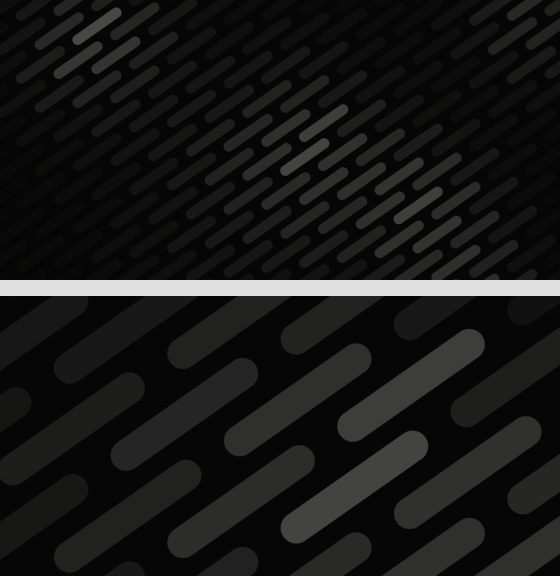
Top, the full canvas; bottom, a detail of the centre.
Reproduce this pattern procedurally as a WebGL 1 fragment shader.

```glsl
precision highp float;
// Slanted rounded bars on a skewed lattice, lit by soft pools of grey light on black.

uniform vec2 u_resolution;

// Lengths are in canvas heights.
const vec2 ORIGIN = vec2(0.3464, 0.9063);
const vec2 STEP_ACROSS = vec2(0.1349, 0.0173);
const vec2 STEP_DOWN = vec2(-0.0674, -0.1211);
const vec2 HALF_BAR = vec2(0.0692, 0.0486);
const float BAR_RADIUS = 0.0186;
const float BACKGROUND = 0.023;
const float FAINTEST_BAR = 0.031;

float hash(vec2 cell) {
  return fract(sin(dot(cell, vec2(12.99, 78.23))) * 437.58);
}

float cross2(vec2 a, vec2 b) {
  return a.x * b.y - a.y * b.x;
}

// Lattice coordinates of a point along the two step vectors.
vec2 toLattice(vec2 p, vec2 a, vec2 b) {
  return vec2(cross2(p, b), cross2(a, p)) / cross2(a, b);
}

// Distance to a capsule centred at zero with ends at +-halfAxis.
float capsule(vec2 p, vec2 halfAxis, float radius) {
  float t = clamp(dot(p, halfAxis) / dot(halfAxis, halfAxis), -1.0, 1.0);
  return length(p - halfAxis * t) - radius;
}

float glow(vec2 p, vec2 centre, float radius, float gain) {
  vec2 d = (p - centre) / radius;
  return gain * exp(-dot(d, d));
}

// Brightness of the bar centred at p: tight cores inside wide halos.
float lightAt(vec2 p) {
  float light = FAINTEST_BAR;
  // upper left
  light += glow(p, vec2(0.333, 0.865), 0.094, 0.17);
  light += glow(p, vec2(0.333, 0.865), 0.26, 0.13);
  // middle
  light += glow(p, vec2(1.125, 0.5), 0.078, 0.2);
  light += glow(p, vec2(1.094, 0.44), 0.286, 0.1);
  light += glow(p, vec2(0.911, 0.375), 0.495, 0.06);
  // lower right
  light += glow(p, vec2(1.458, 0.323), 0.13, 0.06);
  light += glow(p, vec2(1.523, 0.219), 0.247, 0.14);
  light += glow(p, vec2(1.693, -0.042), 0.195, 0.1);
  // upper right corner
  light += glow(p, vec2(1.927, 0.961), 0.247, 0.12);
  return light;
}

vec3 warmGrey(float value) {
  return value * vec3(1.0, 1.0, 1.0 - 0.13 * value);
}

void main() {
  vec2 p = gl_FragCoord.xy / u_resolution.y;
  float pixel = 1.0 / u_resolution.y;
  vec2 nearest = floor(toLattice(p - ORIGIN, STEP_ACROSS, STEP_DOWN) + 0.5);
  vec3 color = vec3(BACKGROUND);

  // Visit the neighbouring cells so that no bar is cut at a cell edge.
  for (int j = -1; j <= 1; j++) {
    for (int i = -1; i <= 1; i++) {
      vec2 cell = nearest + vec2(float(i), float(j));
      vec2 centre = ORIGIN + cell.x * STEP_ACROSS + cell.y * STEP_DOWN;
      float d = capsule(p - centre, HALF_BAR, BAR_RADIUS);
      float cover = 1.0 - smoothstep(-0.75 * pixel, 0.75 * pixel, d);
      float variation = mix(0.93, 1.07, hash(cell));
      color = mix(color, warmGrey(lightAt(centre) * variation), cover);
    }
  }
  gl_FragColor = vec4(color, 1.0);
}
```
